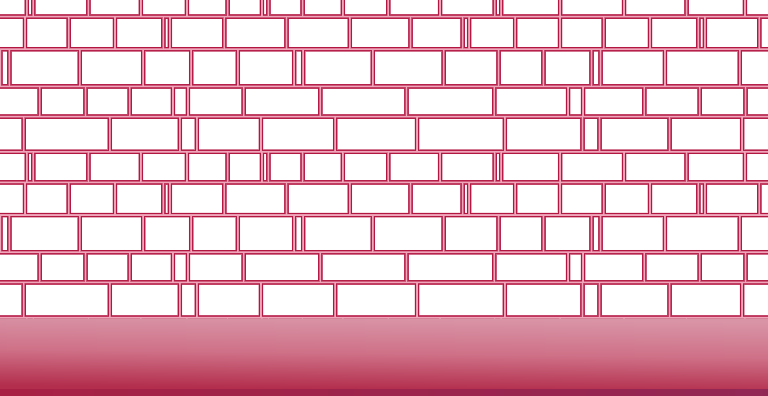
A Shadertoy shader for this pattern:

```glsl
const float TAU = 6.2831853;
const vec2 CANVAS = vec2(768.0, 394.0);   // design units
const float WALL_PERIOD = 165.0;          // five courses, then repeat
const float WALL_START = 151.0;
const float FLOOR_TOP = 316.0;
const float BASE_TOP = 387.0;

const vec3 BRICK = vec3(1.0);
const vec3 OUTLINE = vec3(0.70, 0.09, 0.26);
const vec3 MORTAR = vec3(0.94, 0.65, 0.73);
const vec3 FLOOR_LIGHT = vec3(0.85, 0.58, 0.65);
const vec3 FLOOR_MID = vec3(0.81, 0.44, 0.53);
const vec3 FLOOR_DARK = vec3(0.70, 0.18, 0.30);
const vec3 BASE_LEFT = vec3(0.66, 0.13, 0.27);
const vec3 BASE_RIGHT = vec3(0.57, 0.15, 0.33);

// Upper edge of each course within one period
const float COURSE_EDGE[6] = float[6](0.0, 30.5, 63.0, 100.0, 130.0, 165.0);

// Joint spacing per course: start, pitch, sway, sway phase
const vec4 SPACING[5] = vec4[5](
    vec4(12.0, 50.5, 28.0, 1.8),
    vec4(22.0, 53.5, 16.0, 7.8),
    vec4(10.0, 60.0, 14.0, 1.7),
    vec4(15.0, 66.0, 36.0, -1.3),
    vec4(22.0, 80.2, 8.0, 1.3));

// Sway period, first narrow brick, narrow brick width
const vec3 NARROW[5] = vec3[5](
    vec3(13.0, 0.0, 6.5),
    vec3(10.0, 3.0, 6.5),
    vec3(5.5, 0.0, 9.0),
    vec3(10.0, 3.0, 15.0),
    vec3(6.0, 2.0, 17.0));

// Distance to the closest upright joint of a course
float jointDistance(float x, vec4 spacing, vec3 narrow) {
    float nearest = 1e4;
    for (int i = -2; i < 18; i++) {
        float k = float(i);
        float sway = spacing.z * cos(TAU * (k - spacing.w) / narrow.x);
        float joint = spacing.x + spacing.y * k + sway;
        bool isPair = mod(k - narrow.y + 10.0, 5.0) < 0.5;
        float halfGap = isPair ? 0.5 * narrow.z : 0.0;
        nearest = min(nearest, abs(abs(x - joint) - halfGap));
    }
    return nearest;
}

// Distance to the closest joint of the whole wall
float wallDistance(vec2 p) {
    float y = mod(p.y - WALL_START, WALL_PERIOD);
    int course = 0;
    float bed = 1e4;
    for (int i = 0; i < 6; i++) {
        bed = min(bed, abs(y - COURSE_EDGE[i]));
        if (i < 5 && y >= COURSE_EDGE[i]) course = i;
    }
    return min(bed, jointDistance(p.x, SPACING[course], NARROW[course]));
}

vec3 wallColor(vec2 p, float blur) {
    float d = wallDistance(p);
    vec3 color = mix(MORTAR, OUTLINE, smoothstep(-0.5, 0.5, (d - 0.9) / blur));
    return mix(color, BRICK, smoothstep(-0.5, 0.5, (d - 2.3) / blur));
}

// Slightly tilted three-stop gradient
vec3 floorColor(vec2 p) {
    float t = (p.y - FLOOR_TOP) / (BASE_TOP - FLOOR_TOP);
    t = clamp(t + 0.05 - 0.12 * p.x / CANVAS.x, 0.0, 1.0);
    vec3 upper = mix(FLOOR_LIGHT, FLOOR_MID, t * 2.0);
    vec3 lower = mix(FLOOR_MID, FLOOR_DARK, t * 2.0 - 1.0);
    return t < 0.5 ? upper : lower;
}

float below(float y, float edge, float blur) {
    return smoothstep(-0.5, 0.5, (y - edge) / blur);
}

void mainImage(out vec4 fragColor, in vec2 fragCoord) {
    vec2 uv = fragCoord / iResolution.xy;
    vec2 p = vec2(uv.x, 1.0 - uv.y) * CANVAS;
    float blur = CANVAS.x / iResolution.x;

    vec3 color = wallColor(p, blur);
    color = mix(color, floorColor(p), below(p.y, FLOOR_TOP + 0.8, blur));
    vec3 base = mix(BASE_LEFT, BASE_RIGHT, uv.x);
    color = mix(color, base, below(p.y, BASE_TOP, blur));
    fragColor = vec4(color, 1.0);
}
```
